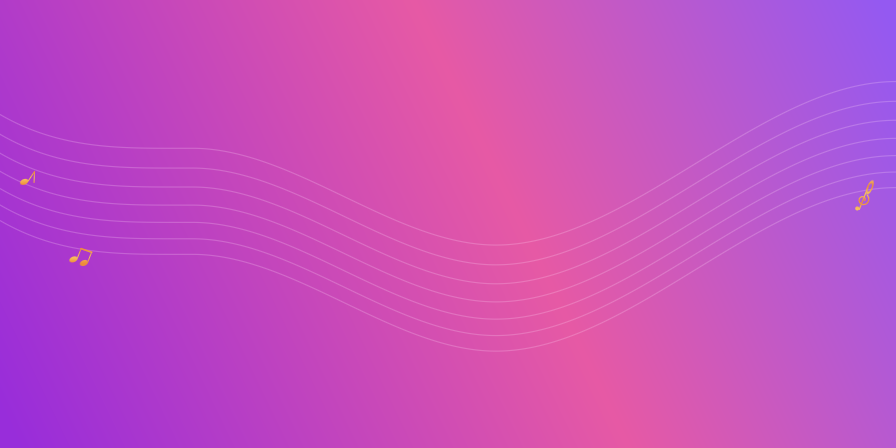
Give the GLSL for this background, as a Shadertoy shader.

```glsl
// Purple, pink and violet diagonal gradient with a flowing stave and small gold notes.

float segmentDist(vec2 p, vec2 a, vec2 b) {
    vec2 pa = p - a, ba = b - a;
    return length(pa - ba * clamp(dot(pa, ba) / dot(ba, ba), 0.0, 1.0));
}

// Antialiased fill of a signed distance
float coverage(float d) {
    return clamp(0.5 - d * iResolution.y, 0.0, 1.0);
}

// Slanted oval note head
float headDist(vec2 p) {
    vec2 q = vec2(p.x * 0.93 + p.y * 0.37, p.y * 0.93 - p.x * 0.37);
    return (length(q / vec2(0.0095, 0.0062)) - 1.0) * 0.0062;
}

// Height of the top stave line
float staveHeight(float x) {
    return 0.669 + 0.0755 * pow(max(1.0 - x / 0.39, 0.0), 3.0)
         - 0.216 * smoothstep(0.43, 1.107, x)
         + 0.365 * smoothstep(1.107, 2.0, x);
}

float singleNoteDist(vec2 p) {
    vec2 tip = vec2(0.023, 0.023);
    float stem = segmentDist(p, vec2(0.009, 0.002), tip);
    float flag = segmentDist(p, tip, vec2(0.022, -0.001));
    return min(headDist(p), min(stem, flag) - 0.0011);
}

float beamedNotesDist(vec2 p) {
    vec2 second = vec2(0.0235, -0.008);
    vec2 foot = vec2(0.008, 0.001), tip = vec2(0.017, 0.024);
    float stems = min(segmentDist(p, foot, tip),
                      segmentDist(p, foot + second, tip + second));
    float beam = segmentDist(p, tip, tip + second) - 0.0018;
    float heads = min(headDist(p), headDist(p - second));
    return min(heads, min(beam, stems - 0.0011));
}

float clefDist(vec2 p) {
    // Tilt the axis to the right
    vec2 q = vec2(dot(p, vec2(0.915, -0.40)), dot(p, vec2(0.40, 0.915)));

    // Belly spiral
    float d = 1.0;
    vec2 previous = vec2(0.004, -0.009);
    for (int i = 1; i <= 16; i++) {
        float t = float(i) / 16.0, angle = 7.5 * t;
        vec2 next = vec2(0.0, -0.009)
                  + mix(0.004, 0.014, t) * vec2(cos(angle), sin(angle));
        d = min(d, segmentDist(q, previous, next));
        previous = next;
    }

    // Upper loop, stem and bottom dot
    float loop = abs(length((q - vec2(0.003, 0.022)) / vec2(0.005, 0.013)) - 1.0) * 0.005;
    float stem = segmentDist(q, vec2(-0.001, 0.022), vec2(0.001, -0.032));
    float dot_ = length(q - vec2(-0.004, -0.032)) - 0.0045;
    return min(min(d, min(loop, stem)) - 0.0014, dot_);
}

void mainImage(out vec4 fragColor, in vec2 fragCoord) {
    vec2 p = fragCoord / iResolution.y;
    p.x *= 2.0 * iResolution.y / iResolution.x;

    // Diagonal gradient with a pink ridge
    float ridge = dot(p - vec2(1.164, 0.5), vec2(0.901, 0.434));
    vec3 pink = vec3(0.902, 0.35, 0.645);
    vec3 purple = vec3(0.595, 0.175, 0.855);
    vec3 violet = vec3(0.58, 0.35, 0.945);
    vec3 color = ridge < 0.0 ? mix(pink, purple, min(-ridge / 1.23, 1.0))
                             : mix(pink, violet, min(ridge / 0.94, 1.0));

    // Seven stave lines, closer together toward the bottom
    float top = staveHeight(p.x);
    float slope = (staveHeight(p.x + 0.002) - staveHeight(p.x - 0.002)) / 0.004;
    float lines = 0.0;
    for (int i = 0; i < 7; i++) {
        float n = float(i);
        float d = abs(p.y - top + 0.0451 * n - 0.00094 * n * n);
        lines = max(lines, coverage(d / sqrt(1.0 + slope * slope) - 0.0013));
    }
    color = mix(color, vec3(1.0, 0.85, 0.97), 0.24 * lines);

    // Gold symbols
    float symbols = min(singleNoteDist(p - vec2(0.054, 0.594)),
                        beamedNotesDist(p - vec2(0.164, 0.421)));
    symbols = min(symbols, clefDist(p - vec2(1.930, 0.5625)));
    vec3 gold = mix(vec3(0.96, 0.58, 0.16), vec3(1.0, 0.80, 0.30),
                    0.5 + 0.5 * sin(p.y * 180.0));
    color = mix(color, gold, 0.9 * coverage(symbols));

    fragColor = vec4(color, 1.0);
}
```
